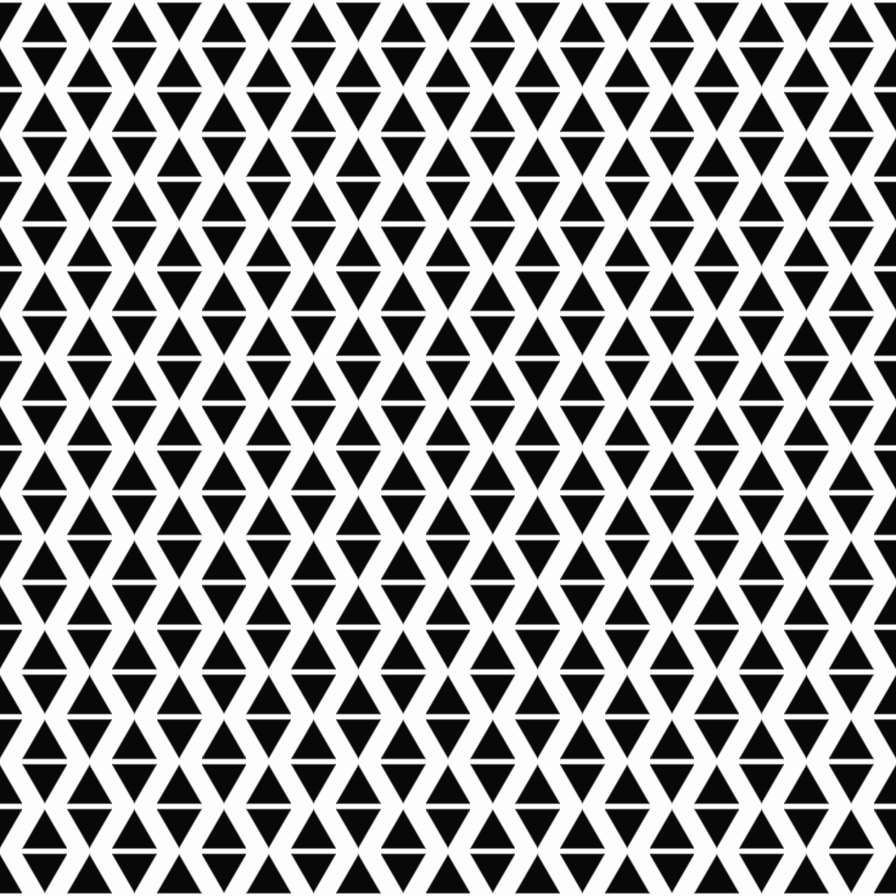
Give the GLSL for this pattern, as a WebGL 1 fragment shader.

```glsl
precision highp float;
// Checkerboard of black triangles pointing up and down, split by white lines and zigzags.

uniform vec2 u_resolution;

// Signed distance to an equilateral triangle of side 1 standing on y = 0.06, centred on x = 0.
float triangleDistance(vec2 p) {
    float base = 0.06 - p.y;
    float slant = dot(vec2(abs(p.x), p.y), vec2(0.866, 0.5)) - 0.463;
    return max(base, slant);
}

void main() {
    // 20 by 20 cells, with columns centred on the left and right edges.
    vec2 grid = gl_FragCoord.xy / u_resolution * 20.0 + vec2(0.5, 0.0);
    vec2 cell = floor(grid);
    vec2 local = fract(grid) - vec2(0.5, 0.0);

    // Every other cell is turned upside down.
    float flipped = mod(cell.x + cell.y, 2.0);
    local.y = mix(local.y, 1.0 - local.y, flipped);

    // Slightly soft printed edge, never narrower than a pixel.
    float pixel = 20.0 / min(u_resolution.x, u_resolution.y);
    float softness = max(0.028, 0.7 * pixel);
    float paper = smoothstep(-softness, softness, triangleDistance(local));

    vec3 color = mix(vec3(0.033), vec3(0.993), paper);
    gl_FragColor = vec4(color, 1.0);
}
```
